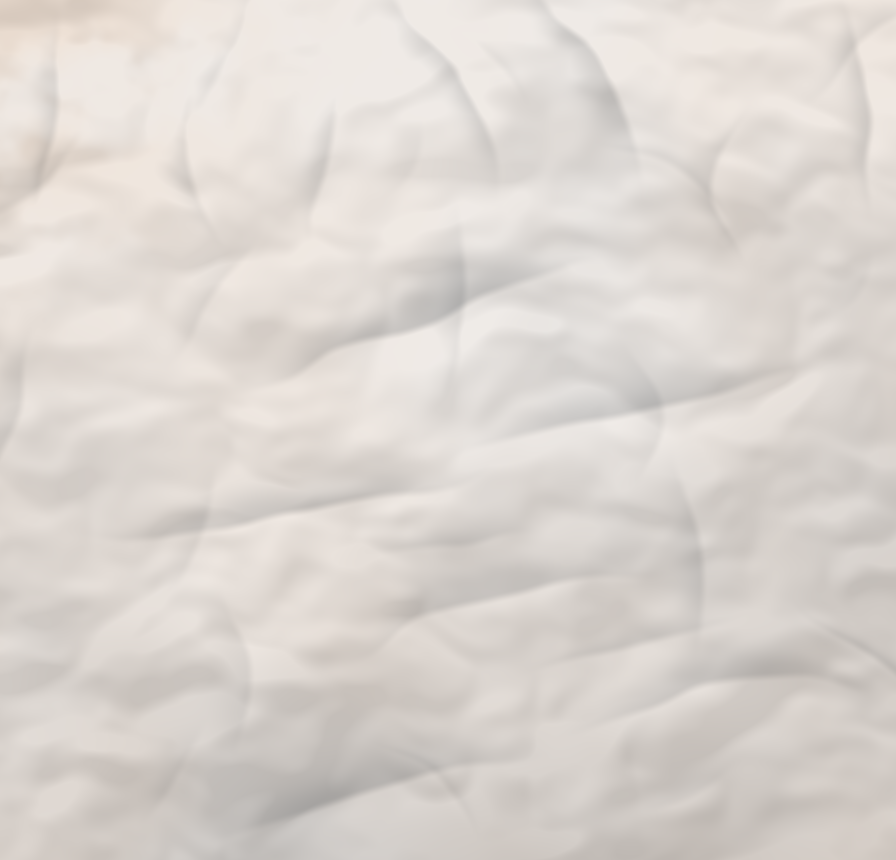
Give the GLSL for this texture, as a WebGL 1 fragment shader.

```glsl
precision highp float;
// Soft crumpled off-white paper with shaded folds and faint wrinkles.
uniform vec2 u_resolution;

float hash(vec2 p) {
  p = fract(p * vec2(0.1731, 0.2347) + 0.137);
  p += dot(p, p.yx + 19.19);
  return fract((p.x + p.y) * p.x * 7.31);
}

float noise(vec2 p) {
  vec2 i = floor(p), f = fract(p);
  f = f * f * f * (f * (f * 6.0 - 15.0) + 10.0);
  return mix(mix(hash(i), hash(i + vec2(1, 0)), f.x),
             mix(hash(i + vec2(0, 1)), hash(i + vec2(1, 1)), f.x), f.y);
}

float fbm(vec2 p) {
  float sum = 0.0, gain = 0.5;
  for (int i = 0; i < 4; i++) {
    sum += gain * noise(p);
    p = mat2(0.8, 0.6, -0.6, 0.8) * p * 2.03 + 7.3;
    gain *= 0.5;
  }
  return sum / 0.9375;
}

// Paper height: bent ridges that make small dents and wrinkles
float paperHeight(vec2 p) {
  p += 0.12 * vec2(fbm(p * 3.0 + 4.0), fbm(p * 3.0 + 21.0));
  float broad = sqrt(pow(fbm(p * vec2(3.0, 4.5)) - 0.5, 2.0) + 0.0006);
  float fine = sqrt(pow(noise(p * vec2(8.0, 10.0) + 31.0) - 0.5, 2.0) + 0.004);
  return broad + 0.16 * fine;
}

// One fold: soft shadow above a crisp edge, pale rim below
float fold(vec2 p, vec2 center, float angle, float halfLength, float width, float bend) {
  float c = cos(angle), s = sin(angle);
  vec2 q = mat2(c, -s, s, c) * (p - center);
  float along = q.x / halfLength;
  float wobble = 0.035 * (noise(vec2(q.x * 11.0, center.x * 57.0)) - 0.5);
  float d = q.y - bend * along * along - wobble;
  float taper = 1.0 - smoothstep(0.15, 1.0, abs(along));
  float w = width * (0.35 + 0.65 * taper) * (0.6 + 0.8 * noise(q * 9.0 + center * 40.0));
  float side = smoothstep(-0.006, 0.006, d);
  float shadow = side * exp(-d * d / (w * w));
  float rim = (1.0 - side) * exp(-d * d / (w * w * 1.4));
  return taper * (shadow - 0.24 * rim);
}

float allFolds(vec2 p, float aspect) {
  float shade = 0.0;
  // Long folds rising gently to the right
  for (int i = 0; i < 6; i++) {
    float k = float(i);
    float h = hash(vec2(k, 3.0)), g = hash(vec2(k, 8.0));
    vec2 center = vec2(aspect * (0.2 + 0.62 * fract(k * 0.618 + 0.35)), 0.09 + 0.105 * k);
    shade += (0.55 + 0.4 * g) * fold(p, center, 0.02 + 0.32 * h, 0.19 + 0.11 * g,
                                    0.026 + 0.014 * h, 0.07 * (g - 0.5));
  }
  // Steep folds across the top
  for (int i = 0; i < 7; i++) {
    float k = float(i);
    float h = hash(vec2(k, 14.0)), g = hash(vec2(k, 19.0));
    vec2 center = vec2(aspect * (0.06 + 0.15 * k), 0.78 + 0.17 * h);
    shade += (0.4 + 0.4 * h) * fold(p, center, 1.25 + 0.9 * g, 0.1 + 0.08 * h,
                                   0.016 + 0.014 * g, 0.07 * (h - 0.5));
  }
  // Short faint wrinkles everywhere
  for (int i = 0; i < 20; i++) {
    float k = float(i);
    float h = hash(vec2(k, 27.0)), g = hash(vec2(k, 33.0));
    vec2 center = vec2(aspect * fract(k * 0.7549 + 0.2), fract(k * 0.5698 + 0.1));
    shade += (0.15 + 0.3 * h) * fold(p, center, 2.6 * g - 0.9, 0.05 + 0.1 * h,
                                    0.01 + 0.022 * g, 0.05 * (g - 0.5));
  }
  return shade;
}

void main() {
  vec2 p = gl_FragCoord.xy / u_resolution.y;
  float aspect = u_resolution.x / u_resolution.y;

  // Light falls off toward the bottom and the lower right
  float tone = 0.855 + 0.11 * (p.y - 0.5) - 0.03 * (p.x / aspect - 0.5);
  tone += 0.15 * (fbm(p * vec2(2.6, 3.4) + 12.0) - 0.5);

  // Relief lit from below, then the folds
  float relief = paperHeight(p) - paperHeight(p + vec2(-0.008, 0.016));
  tone += clamp(0.85 * relief, -0.045, 0.035);
  float shade = allFolds(p, aspect);
  tone -= 0.155 * clamp(shade, -0.5, 1.15);

  // Brownish stain in the upper left corner
  float stain = exp(-14.0 * dot(p - vec2(0.0, 1.0), p - vec2(0.0, 1.0)));
  stain *= smoothstep(0.3, 0.65, fbm(p * 9.0));
  tone -= 0.09 * stain;

  // Warm paper with cooler grey shadows
  tone = clamp(tone, 0.6, 0.935);
  float warmth = 0.75 + 0.9 * (fbm(p * 3.2 + 40.0) - 0.5) - 0.35 * clamp(shade, 0.0, 1.0) + stain;
  vec3 color = vec3(tone) - warmth * vec3(-0.003, 0.028, 0.055);
  gl_FragColor = vec4(color, 1.0);
}
```
